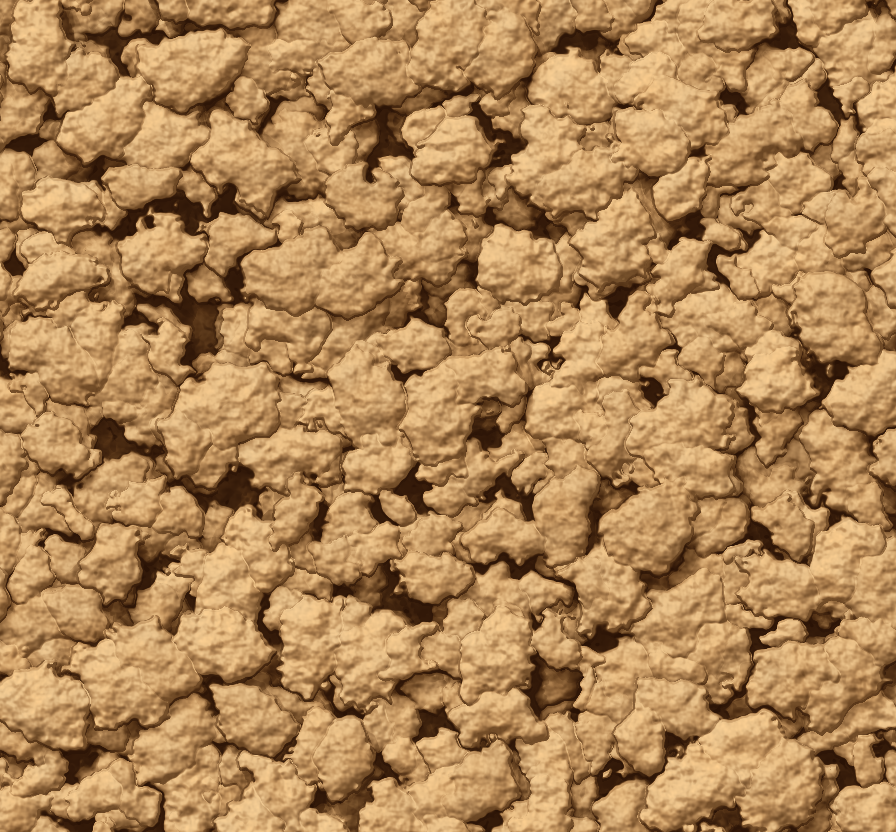
A WebGL 2 fragment shader for this texture:

```glsl
#version 300 es
precision highp float;
// Dense bed of dry, ragged tan crumbs lit from above, with dark gaps between them.

uniform vec2 u_resolution;
out vec4 outColor;

const float CRUMBS = 12.5;         // large crumb cells per canvas height
const float FINE_SCALE = 1.75;     // small crumbs relative to large ones
const float RAGGED = 1.0;          // outline distortion
const float RELIEF = 0.8;          // strength of the surface slopes
const float SAMPLE_STEP = 0.033;   // slope sampling distance, in cells
const float EXPOSURE = 0.88;
const float SHADOW_DEPTH = 0.5;
const float GAP_TONE = 0.28;
const float GRAIN = 0.13;
const vec3 LIGHT = vec3(-0.35, 0.8, 1.0);
const vec3 TONES[6] = vec3[6](
    vec3(0.16, 0.07, 0.02), vec3(0.32, 0.19, 0.08), vec3(0.47, 0.32, 0.17),
    vec3(0.63, 0.46, 0.28), vec3(0.78, 0.60, 0.39), vec3(0.91, 0.75, 0.53));

vec2 hash2(vec2 cell) {
    uvec2 v = uvec2(ivec2(cell)) * 1664525u + 1013904223u;
    for (int i = 0; i < 2; i++) {
        v.x += v.y * 1664525u;
        v.y += v.x * 1664525u;
        v ^= v >> 16u;
    }
    return vec2(v >> 8u) / 16777216.0;
}

float cornerSlope(vec2 cell, vec2 offset) {
    return dot(hash2(cell) * 2.0 - 1.0, offset);
}

// Gradient noise, roughly -0.6 to 0.6
float noise(vec2 p) {
    vec2 i = floor(p), f = p - i;
    vec2 u = f * f * f * (f * (f * 6.0 - 15.0) + 10.0);
    vec2 e = vec2(1.0, 0.0);
    return mix(mix(cornerSlope(i, f), cornerSlope(i + e, f - e), u.x),
               mix(cornerSlope(i + e.yx, f - e.yx), cornerSlope(i + 1.0, f - 1.0), u.x), u.y);
}

vec2 noise2(vec2 p) {
    return vec2(noise(p), noise(p + 37.4));
}

// Highest crumb of one scattered layer: x = height, y = random tint
vec2 crumbLayer(vec2 p, float seed, float lowest, float highest) {
    vec2 cell = floor(p), top = vec2(0.0, 0.5);
    for (int y = -1; y <= 1; y++)
    for (int x = -1; x <= 1; x++) {
        vec2 id = cell + vec2(x, y);
        vec2 place = hash2(id + seed), kind = hash2(id + seed + 71.0);
        vec2 d = p - id - mix(vec2(0.1), vec2(0.9), place);
        float angle = kind.x * 6.2832, radius = mix(0.44, 0.76, kind.y);
        float c = cos(angle), s = sin(angle);
        d = mat2(c, -s, s, c) * d * vec2(0.83, 1.2);
        float r = length(d) / radius;
        if (r < 1.0) {
            float base = mix(lowest, highest, fract(place.x * 7.0 + kind.y * 5.0));
            float dome = base + 0.65 * radius * sqrt(1.0 - r * r);
            float height = dome * (1.0 - smoothstep(0.88, 1.0, r));
            if (height > top.x) top = vec2(height, fract(kind.x * 9.0 + place.y));
        }
    }
    return top;
}

// Both crumb sizes stacked, with torn outlines
vec2 crumbs(vec2 q) {
    vec2 torn = 0.42 * noise2(q * 1.5) + 0.2 * noise2(q * 4.0) + 0.08 * noise2(q * 9.0);
    vec2 p = q + RAGGED * torn;
    vec2 large = crumbLayer(p, 11.0, 0.15, 0.85);
    vec2 small = crumbLayer(p * FINE_SCALE, 203.0, 0.1, 0.95);
    small.x /= FINE_SCALE;
    return large.x > small.x ? large : small;
}

// Crumb height with lumps, pits and fine grit
float surface(vec2 q, float height) {
    return height + 0.13 * noise(q * 3.0 + 5.0) + 0.055 * noise(q * 6.5) + 0.022 * noise(q * 14.0);
}

void main() {
    vec2 q = gl_FragCoord.xy / u_resolution.y * CRUMBS + 20.0;
    vec2 e = vec2(SAMPLE_STEP, 0.0);
    vec2 crumb = crumbs(q);

    // Diffuse light, equal to one on flat ground
    float h = surface(q, crumb.x);
    vec2 slope = vec2(surface(q + e, crumbs(q + e).x),
                      surface(q + e.yx, crumbs(q + e.yx).x)) - h;
    vec3 normal = normalize(vec3(-RELIEF * slope / SAMPLE_STEP, 1.0));
    vec3 light = normalize(LIGHT);
    float diffuse = max(dot(normal, light), 0.0) / light.z;

    // Cast shadow, marched towards the light
    float blocked = 0.0;
    vec2 toLight = normalize(LIGHT.xy);
    for (int i = 1; i <= 5; i++) {
        float reach = 0.1 * float(i);
        blocked = max(blocked, crumbs(q + toLight * reach).x - crumb.x - reach * 0.8);
    }
    float shadow = smoothstep(0.0, 0.45, blocked);

    // Darkening in hollows
    float enclosed = 0.0;
    for (int i = 0; i < 4; i++) {
        float angle = 0.7 + 1.5708 * float(i);
        vec2 around = 0.28 * vec2(cos(angle), sin(angle));
        enclosed += 0.25 * max(crumbs(q + around).x - crumb.x, 0.0);
    }
    float open = mix(GAP_TONE, 1.0, smoothstep(0.0, 0.5, crumb.x));
    open *= 1.0 - 0.6 * smoothstep(0.05, 0.55, enclosed);

    // Tone, grain and dark specks
    float tone = EXPOSURE * (0.42 + 0.58 * diffuse) * (1.0 - SHADOW_DEPTH * shadow) * open;
    float grit = noise(q * 12.0 + 9.0) + 0.6 * noise(q * 21.0);
    tone *= 1.0 + GRAIN * grit + 0.12 * (crumb.y - 0.5);
    tone -= 0.12 * smoothstep(0.22, 0.5, noise(q * 8.0 + 60.0));

    vec3 color = TONES[0];
    for (int i = 1; i < 6; i++)
        color = mix(color, TONES[i], clamp(tone * 5.0 - float(i - 1), 0.0, 1.0));
    color *= 1.0 + 0.5 * clamp(tone - 1.0, 0.0, 0.2);
    color *= 1.0 + 0.06 * noise(q * 2.2 + 90.0) * vec3(-0.3, 0.2, 1.0);
    outColor = vec4(color, 1.0);
}
```
